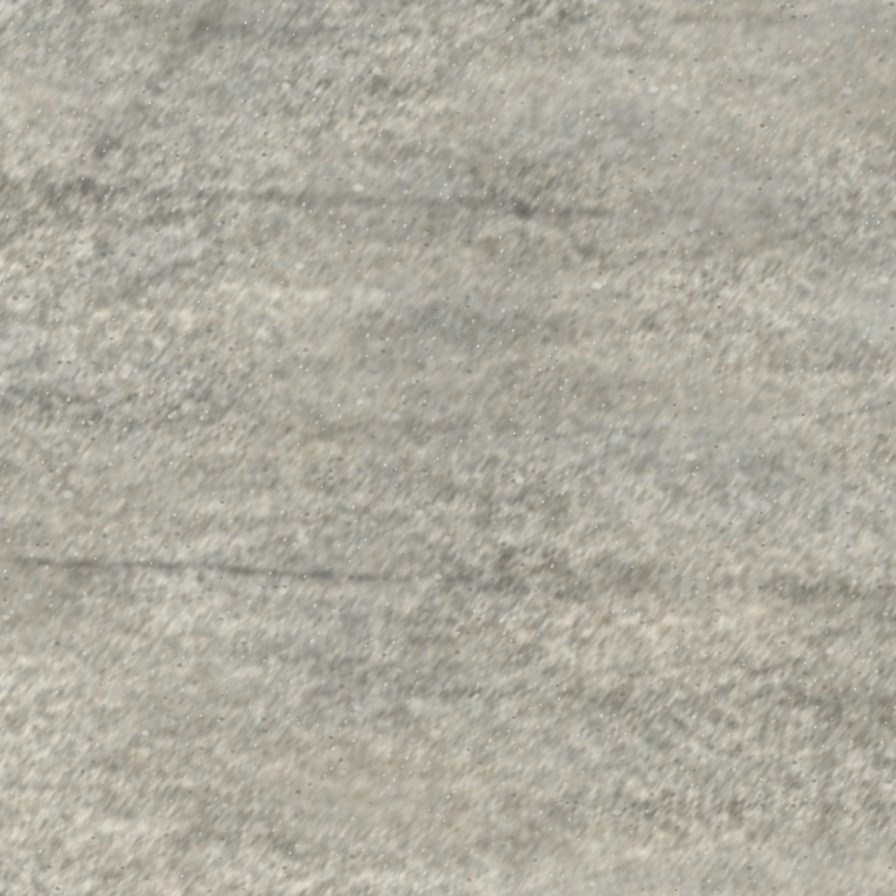
Write a three.js fragment shader that draws this texture.

```glsl
// Dry, compacted grey-beige ground with slanted grit, pebbles and faint tyre ruts.
#define BASE_COLOR vec3(0.688, 0.675, 0.628)
#define RUT_COLOR vec3(0.43, 0.425, 0.40)
#define PEBBLE_COLOR vec3(0.86, 0.86, 0.83)
#define GRIT_SCALE vec2(115.0, 220.0)
#define GRIT_CONTRAST 0.125
#define CLUMP_CONTRAST 0.10
#define STREAK_CONTRAST 0.10
#define PATCH_CONTRAST 0.15
#define LIGHT_SLOPE 0.055
#define TINT 0.05
#define RUT_DEPTH 0.62

varying vec2 vUv;

float hash(vec2 p) {
  return fract(sin(dot(p, vec2(127.1, 311.7))) * 43758.5453);
}

// Smooth value noise centred on zero
float noise(vec2 p) {
  vec2 i = floor(p), f = fract(p);
  f = f * f * (3.0 - 2.0 * f);
  float low = mix(hash(i), hash(i + vec2(1.0, 0.0)), f.x);
  float high = mix(hash(i + vec2(0.0, 1.0)), hash(i + vec2(1.0, 1.0)), f.x);
  return mix(low, high, f.y) - 0.5;
}

float fbm(vec2 p) {
  float sum = 0.0, amplitude = 1.0;
  for (int i = 0; i < 4; i++) {
    sum += amplitude * noise(p);
    p = p * 2.03 + 17.3;
    amplitude *= 0.55;
  }
  return sum;
}

// Soft broken stroke from a to b, fading at its ends
float rut(vec2 p, vec2 a, vec2 b, float width) {
  vec2 ab = b - a;
  float t = dot(p - a, ab) / dot(ab, ab);
  float d = length(p - a - ab * clamp(t, 0.0, 1.0));
  float ends = smoothstep(-0.04, 0.08, t) * (1.0 - smoothstep(0.8, 1.04, t));
  float broken = clamp(0.55 + 0.9 * noise(p * 42.0) + 0.6 * noise(p * 110.0), 0.0, 1.0);
  return exp(-d * d / (width * width)) * ends * broken;
}

// One scattered stone per chosen cell; returns its soft coverage
float stones(vec2 p, float cells, float chance, float seed) {
  vec2 q = p * cells, id = floor(q) + seed;
  vec2 center = 0.3 + 0.4 * vec2(hash(id + 3.1), hash(id + 7.7));
  float radius = mix(0.14, 0.29, hash(id + 11.3));
  vec2 offset = (fract(q) - center) * vec2(0.85, 1.1);
  float chosen = step(hash(id), chance) * mix(0.35, 1.0, hash(id + 19.9));
  return chosen * (1.0 - smoothstep(radius * 0.3, radius * 1.2, length(offset)));
}

float allRuts(vec2 p) {
  vec2 q = p + 0.006 * vec2(noise(p * 23.0), noise(p * 19.0 + 40.0));
  // Long, nearly level tracks
  float r = rut(q, vec2(-0.1, 0.379), vec2(0.60, 0.350), 0.0055);
  r += 0.65 * rut(q, vec2(0.50, 0.345), vec2(0.98, 0.347), 0.013);
  r += 0.35 * rut(q, vec2(-0.1, 0.338), vec2(0.45, 0.326), 0.005);
  r += 0.60 * rut(q, vec2(0.05, 0.793), vec2(0.75, 0.760), 0.007);
  r += 0.40 * rut(q, vec2(0.45, 0.765), vec2(1.10, 0.757), 0.009);
  r += 0.40 * rut(q, vec2(0.52, 0.708), vec2(0.85, 0.697), 0.006);
  // Diagonal track and short scuffs
  r += 0.85 * rut(q, vec2(0.07, 0.78), vec2(0.29, 1.05), 0.012);
  r += 0.80 * rut(q, vec2(0.085, 0.94), vec2(0.092, 1.05), 0.010);
  r += 0.75 * rut(q, vec2(0.53, 0.055), vec2(0.64, 0.10), 0.012);
  r += 0.45 * rut(q, vec2(0.45, 0.285), vec2(0.55, 0.30), 0.013);
  r += 0.50 * rut(q, vec2(0.87, 0.24), vec2(0.95, 0.205), 0.012);
  return min(r, 1.0);
}

void main() {
  vec2 p = vUv;

  // Grit leans up to the right
  vec2 slant = vec2(0.60, 0.80);
  vec2 leaning = vec2(dot(p, slant), dot(p, vec2(slant.y, -slant.x)));
  float grit = noise(leaning * GRIT_SCALE);
  grit += 0.45 * noise(leaning * GRIT_SCALE * 1.6 + 31.0);
  float clumps = noise(p * vec2(62.0, 88.0)) + 0.5 * noise(p * 125.0 + 9.0);

  // Level streaks, broad patches and light falling off to the upper right
  vec2 level = vec2(p.x, p.y + 0.025 * p.x);
  float streaks = noise(level * vec2(7.0, 75.0)) + 0.7 * noise(level * vec2(3.0, 34.0) + 5.0);
  float patches = fbm(level * vec2(4.0, 9.0) + 2.0);
  float roughness = clamp(1.0 + 0.9 * noise(p * vec2(5.0, 9.0) + 60.0), 0.6, 1.5);
  float tone = roughness * (GRIT_CONTRAST * grit + CLUMP_CONTRAST * clumps);
  tone += STREAK_CONTRAST * streaks * 0.7 + PATCH_CONTRAST * patches * 0.6;
  tone += LIGHT_SLOPE * (0.5 - 0.4 * p.x - 0.6 * p.y);

  // Warm and cool dust
  float warmth = noise(p * 95.0 + 70.0) * 0.7 + noise(p * vec2(6.0, 14.0) + 80.0) * 0.5;
  warmth += 0.25 * (0.5 - p.y);
  vec3 color = BASE_COLOR + tone * vec3(1.0, 0.98, 0.95);
  color += TINT * warmth * vec3(0.5, 0.0, -0.6);

  // Ruts, dark specks, then pale pebbles
  color = mix(color, RUT_COLOR + 0.5 * tone, RUT_DEPTH * allRuts(p));
  color = mix(color, RUT_COLOR, 0.5 * stones(p, 83.0, 0.07, 50.0));
  color = mix(color, PEBBLE_COLOR, 0.65 * stones(leaning, 97.0, 0.13, 0.0));
  color = mix(color, PEBBLE_COLOR, 0.75 * stones(p, 46.0, 0.025, 90.0));
  gl_FragColor = vec4(color, 1.0);
}
```
